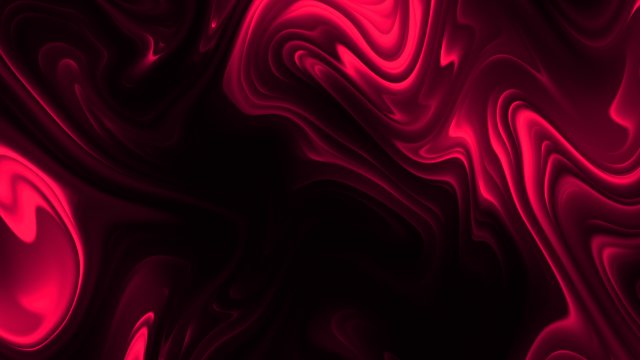
Write a Shadertoy shader that draws this background.

```glsl
// Glowing crimson strands folding through darkness, like silk in slow liquid.
// A chain of noise shears stirs the plane without tearing it; bundles of thin
// strands then follow the stirred axis, lit by a broad uneven glow.

const float TAU = 6.2831853;
const float FINEST_SPACING = 0.022;   // in canvas heights

// Integer hash of a lattice cell, 0 to 1.
float hashCell(vec2 cell) {
    uvec2 k = uvec2(ivec2(cell)) * uvec2(1597334673u, 3812015801u);
    uint h = (k.x ^ k.y) * 1597334673u;
    h = (h ^ (h >> 15)) * 2246822519u;
    h ^= h >> 13;
    return float(h >> 8) / 16777216.0;
}

// Contribution of one lattice corner: random direction dotted with the offset.
float cornerSlope(vec2 cell, vec2 offset) {
    float angle = TAU * hashCell(cell);
    return dot(vec2(cos(angle), sin(angle)), offset);
}

// Gradient noise, roughly -1 to 1.
float gradientNoise(vec2 p) {
    vec2 cell = floor(p);
    vec2 f = p - cell;
    vec2 w = f * f * f * (f * (f * 6.0 - 15.0) + 10.0);
    vec2 e = vec2(1.0, 0.0);
    float low = mix(cornerSlope(cell, f), cornerSlope(cell + e.xy, f - e.xy), w.x);
    float high = mix(cornerSlope(cell + e.yx, f - e.yx),
                     cornerSlope(cell + e.xx, f - e.xx), w.x);
    return 1.4 * mix(low, high, w.y);
}

// Slide the plane along one direction by a wave that varies across it.
vec2 shear(vec2 p, float angle, float frequency, float slope, float seed) {
    vec2 along = vec2(cos(angle), sin(angle));
    float across = dot(p, vec2(-along.y, along.x));
    float wave = gradientNoise(vec2(across * frequency + seed, seed * 1.37 + 0.35 * dot(p, along)));
    return p + along * wave * slope / frequency;
}

// Steep arches first, then shears in turning directions.
vec2 stir(vec2 p) {
    p = shear(p, 1.8, 2.0, 1.5, 4.3);
    for (int i = 0; i < 4; i++) {
        float n = float(i);
        p = shear(p, 3.3 + 1.45 * n, 1.5 + 0.25 * n, 1.15, 13.9 + 9.7 * n);
    }
    return p;
}

// Strands across flow.x that fade in and out along flow.y:
// crisp on the leading side, with a soft tail behind.
float strands(vec2 flow, float count, float footprint, float seed) {
    float phase = flow.x * count + 0.5 * gradientNoise(flow * vec2(1.7, 1.3) + seed);
    float id = floor(phase);
    float f = phase - id;
    float edge = max(0.16, 1.4 * footprint);
    float profile = smoothstep(0.0, edge, f) * exp(-4.0 * f) * smoothstep(1.0, 0.75, f);
    float strength = smoothstep(-0.1, 0.5, gradientNoise(vec2(id * 5.37 + seed, flow.y * 1.9)));
    return 1.7 * profile * strength;
}

// Three sizes of strand, each fading out where folding packs it too tightly.
float strandBundle(vec2 flow, float stretch) {
    float sum = 0.0;
    float count = 6.0;
    for (int i = 0; i < 3; i++) {
        float spacing = 1.0 / (count * stretch);
        float room = smoothstep(0.7 * FINEST_SPACING, 1.8 * FINEST_SPACING, spacing);
        float footprint = 1.0 / (spacing * iResolution.y);
        sum += room * strands(flow, count, footprint, 2.6 + 6.4 * float(i));
        count *= 2.0;
    }
    return sum;
}

// Brightness to colour: black through wine red to hot crimson.
vec3 crimson(float light) {
    float r = min(light, 1.0);
    float hot = smoothstep(0.95, 1.7, light);
    return vec3(r, 0.01 * r * r + 0.08 * hot, 0.345 * r - 0.065 * r * r * r + 0.04 * hot);
}

void mainImage(out vec4 fragColor, in vec2 fragCoord) {
    vec2 p = fragCoord / iResolution.y;
    vec2 flow = stir(p);

    // How strongly the folds squeeze the strands here.
    vec2 probe = vec2(0.002, 0.0);
    vec2 slope = vec2(stir(p + probe.xy).x, stir(p + probe.yx).x) - flow.x;
    float stretch = max(length(slope) / probe.x, 0.05);

    // Broad glow, with a quiet area around the middle.
    vec2 fromMiddle = p - vec2(0.98, 0.36);
    float glow = 1.5 * gradientNoise(flow * vec2(2.0, 1.3) + 7.6)
               + 1.1 * gradientNoise(p * 2.0 + 42.3)
               - 0.9 * exp(-7.0 * dot(fromMiddle, fromMiddle)) + 0.15;

    // Soft streaks and bright strands along the folds.
    float streaks = 0.8 * gradientNoise(flow * vec2(7.0, 1.1) + 15.2);
    float lines = strandBundle(flow, stretch) * clamp(0.65 + 0.6 * glow, 0.1, 1.7);
    float level = 1.2 + glow + streaks + 3.1 * lines;

    float light = 0.056 * pow(max(level, 0.0), 2.0) + 0.018;
    fragColor = vec4(crimson(light), 1.0);
}
```
